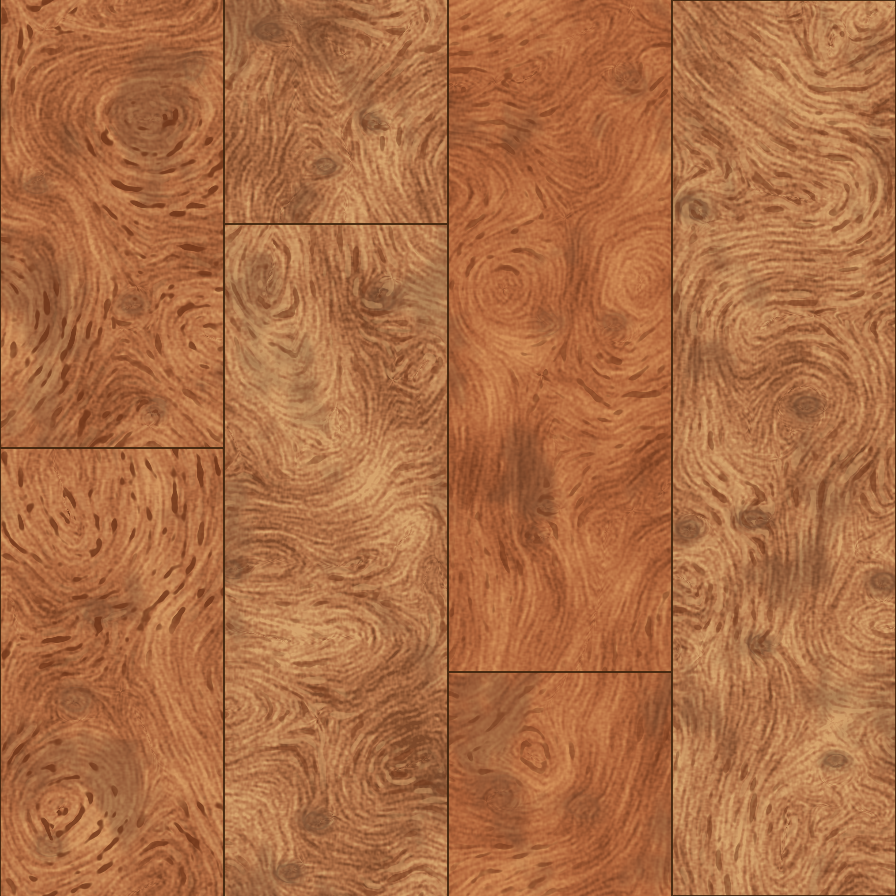
A Shadertoy shader for this texture:

```glsl
// Burl wood floor: four columns of full-length planks with staggered end joints.
// A smooth height field with swirls sets the grain; its contours become growth
// rings, and noise smeared along those contours becomes fibres and flecks.

#define COLUMNS 4.0
#define SEAM_HALF_WIDTH 0.0009
#define SWIRLS 2
#define LUMPS 9
#define RING_FREQ 10.0
#define FIBRE_FREQ 205.0
#define FLECK_FREQ 105.0
#define FIBRE_GAIN 1.45
#define PORE_GAIN 0.30
#define PATCH_GAIN 0.36

const vec3 DARK_WOOD  = vec3(0.48, 0.28, 0.16);
const vec3 MID_WOOD   = vec3(0.69, 0.44, 0.28);
const vec3 LIGHT_WOOD = vec3(0.82, 0.63, 0.42);
const vec3 KNOT_BROWN = vec3(0.45, 0.29, 0.19);
const vec3 FLECK_RED  = vec3(0.43, 0.20, 0.09);
const vec3 SEAM_BROWN = vec3(0.24, 0.14, 0.05);

vec2 hash2(vec2 p) {
    vec3 q = fract(p.xyx * vec3(0.1031, 0.1030, 0.0973));
    q += dot(q, q.yzx + 33.33);
    return fract((q.xx + q.yz) * q.zy);
}

float corner(vec2 cell, vec2 f, vec2 o) {
    return dot(hash2(cell + o) * 2.0 - 1.0, f - o);
}

// Gradient noise, roughly -0.7 to 0.7
float noise(vec2 p) {
    vec2 c = floor(p), f = p - c;
    vec2 w = f * f * f * (f * (f * 6.0 - 15.0) + 10.0);
    float low = mix(corner(c, f, vec2(0, 0)), corner(c, f, vec2(1, 0)), w.x);
    float high = mix(corner(c, f, vec2(0, 1)), corner(c, f, vec2(1, 1)), w.x);
    return 1.5 * mix(low, high, w.y);
}

float fbm(vec2 p, float gain) {
    float sum = 0.0, amp = 1.0;
    for (int i = 0; i < 4; i++) {
        sum += amp * noise(p);
        p = mat2(1.6, 1.2, -1.2, 1.6) * p + 17.3;
        amp *= gain;
    }
    return sum;
}

// Bell-shaped lump: the first few are broad swirls, the rest small knots
float lump(vec2 p, float seed, int i) {
    bool broad = i < SWIRLS;
    vec2 rnd = hash2(vec2(float(i) * 7.0 + 3.0, seed + 11.0));
    float y = broad ? (float(i) + rnd.y) / float(SWIRLS) : rnd.y;
    float radius = broad ? 0.07 + 0.03 * rnd.x : 0.014 + 0.009 * rnd.y;
    vec2 d = (p - vec2(rnd.x / COLUMNS, y)) / (radius * vec2(1.2, 0.9));
    return exp(-dot(d, d));
}

// Height field whose contours are the grain lines
float grainField(vec2 p, float seed) {
    float h = 1.6 * p.x + 0.7 * fbm(p * vec2(4.5, 3.2) + seed, 0.2);
    for (int i = 0; i < LUMPS; i++)
        h += (i < SWIRLS ? 0.6 : 0.1) * lump(p, seed, i);
    return h;
}

// Noise averaged along the grain direction
float streak(vec2 p, vec2 along, float freq, float reach) {
    float sum = 0.0;
    for (int i = -3; i <= 3; i++)
        sum += noise((p + along * reach * float(i) / 3.0) * freq);
    return sum / 7.0;
}

void mainImage(out vec4 fragColor, in vec2 fragCoord) {
    vec2 uv = fragCoord / iResolution.xy;

    // Plank layout: joint heights step through quarters in Gray-code order
    float column = floor(uv.x * COLUMNS);
    int k = 3 - int(column);
    float joint = float(k ^ (k >> 1)) / COLUMNS;
    vec2 p = vec2(uv.x - column / COLUMNS, fract(uv.y - joint));
    float seed = column * 19.0 + 5.0;
    float warm = mod(column, 2.0) < 0.5 ? 0.6 + 0.15 * column : 0.15;
    float pitted = column < 0.5 ? 1.0 : 0.4;

    // Grain direction, perpendicular to the field's slope
    float e = 0.003;
    float h = grainField(p, seed);
    vec2 slope = vec2(grainField(p + vec2(e, 0), seed), grainField(p + vec2(0, e), seed)) - h;
    vec2 along = vec2(-slope.y, slope.x) / max(length(slope), 1e-5);

    // Tone from patches, soft rings, fibres and pores
    vec2 q = p + seed;
    float patches = fbm(q * vec2(8.0, 6.0) + 40.0, 0.55);
    float ringPos = h + 0.02 * patches;
    float rings = noise(vec2(ringPos * RING_FREQ, p.y * 4.0 + seed))
                + 0.6 * noise(vec2(ringPos * RING_FREQ * 3.5, p.y * 12.0 + seed));
    float fibres = streak(q, along, FIBRE_FREQ, 0.010);
    float tone = 0.54 + PATCH_GAIN * patches + 0.24 * rings
               + FIBRE_GAIN * mix(1.0, 0.6, warm) * fibres
               + PORE_GAIN * mix(1.0, 0.6, warm) * noise(q * 237.0);
    vec3 col = mix(DARK_WOOD, MID_WOOD, clamp(tone * 2.0, 0.0, 1.0));
    col = mix(col, LIGHT_WOOD, clamp(tone * 2.0 - 1.0, 0.0, 1.0));
    col *= mix(vec3(1.03, 1.05, 1.06), vec3(1.01, 0.88, 0.80), warm);

    // Grey-brown smudges and ringed knots
    float smudge = smoothstep(0.15, 0.75, fbm(q * vec2(9.0, 7.0) + 90.0, 0.6));
    col = mix(col, KNOT_BROWN, 0.4 * smudge);
    for (int i = SWIRLS; i < LUMPS; i++) {
        float knot = lump(p + 0.008 * vec2(patches, rings), seed, i);
        float ripple = 0.8 + 0.2 * cos(knot * 18.0);
        col = mix(col, KNOT_BROWN, mix(0.8, 0.3, warm) * smoothstep(0.1, 0.8, knot) * ripple);
    }

    // Short dark flecks and pale strands along the grain, gathered in patches
    float strand = streak(q + 7.0, along, FLECK_FREQ, 0.009);
    float cluster = smoothstep(-0.15, 0.3, noise(q * 8.0 + 60.0) + 0.15 * pitted);
    float dark = smoothstep(0.11, 0.24, strand) * cluster;
    float pale = smoothstep(0.07, 0.2, -strand) * cluster * (1.0 - warm);
    col = mix(col, FLECK_RED, dark * (0.3 + 0.5 * pitted));
    col = mix(col, LIGHT_WOOD, 0.55 * pale);

    // Seams on all plank edges
    float sideGap = abs(fract(uv.x * COLUMNS + 0.5) - 0.5) / COLUMNS;
    float gap = min(sideGap, min(p.y, 1.0 - p.y));
    float px = 1.0 / min(iResolution.x, iResolution.y);
    float seam = 1.0 - smoothstep(-0.5 * px, 0.5 * px, gap - SEAM_HALF_WIDTH);
    fragColor = vec4(mix(col, SEAM_BROWN, seam), 1.0);
}
```
